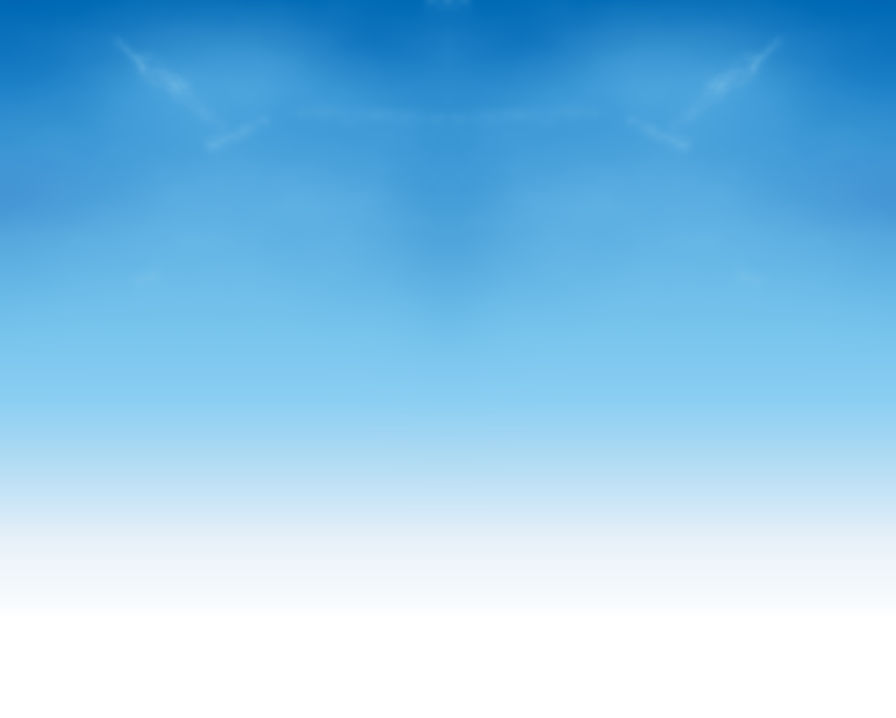
Give the GLSL for this background, as a WebGL 1 fragment shader.

```glsl
precision highp float;

uniform vec2 u_resolution;

const float SHEET_HEIGHT = 0.8; // height of the sky in canvas widths

vec2 gradientAt(vec2 cell) {
  vec2 k = vec2(dot(cell, vec2(127.1, 311.7)), dot(cell, vec2(269.5, 183.3)));
  return 2.0 * fract(sin(k) * 43758.55) - 1.0;
}

float gradientNoise(vec2 p) {
  vec2 i = floor(p);
  vec2 f = p - i;
  vec2 u = f * f * f * (f * (f * 6.0 - 15.0) + 10.0);
  vec2 e = vec2(0.0, 1.0);
  float low = mix(dot(gradientAt(i), f), dot(gradientAt(i + e.yx), f - e.yx), u.x);
  float high = mix(dot(gradientAt(i + e.xy), f - e.xy), dot(gradientAt(i + e.yy), f - e.yy), u.x);
  return mix(low, high, u.y);
}

float fbm(vec2 p) {
  float sum = 0.0;
  float amplitude = 0.5;
  for (int octave = 0; octave < 4; octave++) {
    sum += amplitude * gradientNoise(p);
    p = mat2(1.6, 1.2, -1.2, 1.6) * p + 3.7;
    amplitude *= 0.5;
  }
  return sum;
}

float glow(vec2 p, vec2 center, vec2 radius) {
  vec2 d = (p - center) / radius;
  return exp(-dot(d, d));
}

// Soft stroke from a to b
float wisp(vec2 p, vec2 a, vec2 b, float width) {
  vec2 ab = b - a;
  float along = clamp(dot(p - a, ab) / dot(ab, ab), 0.0, 1.0);
  float d = length(p - a - ab * along) / width;
  return exp(-d * d);
}

vec3 stop(vec3 color, vec3 next, float from, float to, float t) {
  return mix(color, next, clamp((t - from) / (to - from), 0.0, 1.0));
}

// Vertical fade, with t running from top to bottom
vec3 skyGradient(float t) {
  vec3 c = vec3(0.02, 0.43, 0.72);
  c = stop(c, vec3(0.12, 0.50, 0.77), 0.00, 0.05, t);
  c = stop(c, vec3(0.20, 0.57, 0.82), 0.05, 0.13, t);
  c = stop(c, vec3(0.30, 0.64, 0.86), 0.13, 0.26, t);
  c = stop(c, vec3(0.38, 0.70, 0.89), 0.26, 0.37, t);
  c = stop(c, vec3(0.47, 0.77, 0.93), 0.37, 0.47, t);
  c = stop(c, vec3(0.55, 0.81, 0.95), 0.47, 0.56, t);
  c = stop(c, vec3(0.67, 0.85, 0.95), 0.56, 0.63, t);
  c = stop(c, vec3(0.80, 0.90, 0.97), 0.63, 0.70, t);
  c = stop(c, vec3(0.91, 0.945, 0.975), 0.70, 0.755, t);
  c = stop(c, vec3(0.975, 0.985, 0.993), 0.755, 0.845, t);
  return stop(c, vec3(1.0), 0.845, 0.86, t);
}

// Broad light and dark patches of the upper sky
vec3 shade(vec3 color, vec2 p, float mottling) {
  float light = 0.07 * glow(p, vec2(0.30, 0.09), vec2(0.09, 0.06))
              + 0.07 * glow(p, vec2(0.20, 0.08), vec2(0.07, 0.05))
              + 0.04 * glow(p, vec2(0.20, 0.20), vec2(0.15, 0.06))
              + 0.03 * glow(p, vec2(0.28, 0.30), vec2(0.16, 0.06));
  float dark = 0.09 * glow(p, vec2(0.50, 0.07), vec2(0.10, 0.08))
             + 0.05 * glow(p, vec2(0.07, 0.05), vec2(0.07, 0.04))
             + 0.05 * glow(p, vec2(0.00, 0.25), vec2(0.06, 0.12));
  color += (light - dark + mottling) * vec3(1.0, 0.75, 0.45);
  float haze = glow(p, vec2(0.52, 0.215), vec2(0.12, 0.05));
  return mix(color, vec3(0.22, 0.53, 0.80), 0.55 * haze);
}

// Thin cloud streaks
float streaks(vec2 p) {
  return 0.45 * wisp(p, vec2(0.370, 0.046), vec2(0.340, 0.072), 0.006)
       + 0.60 * wisp(p, vec2(0.335, 0.074), vec2(0.303, 0.095), 0.013)
       + 0.30 * wisp(p, vec2(0.305, 0.095), vec2(0.255, 0.140), 0.010)
       + 0.50 * wisp(p, vec2(0.266, 0.164), vec2(0.207, 0.138), 0.008)
       + 0.25 * wisp(p, vec2(0.160, 0.125), vec2(0.010, 0.133), 0.010)
       + 0.40 * wisp(p, vec2(0.343, 0.314), vec2(0.330, 0.308), 0.008)
       + 0.45 * wisp(p, vec2(0.000, 0.000), vec2(0.015, 0.002), 0.008);
}

void main() {
  vec2 uv = gl_FragCoord.xy / u_resolution;
  float depth = 1.0 - uv.y;
  // Both halves mirror about the vertical center line
  vec2 p = vec2(abs(uv.x - 0.5), depth * SHEET_HEIGHT);

  float upper = 1.0 - smoothstep(0.25, 0.55, depth);
  float mottling = 0.06 * upper * fbm(p * vec2(9.0, 14.0));
  vec3 color = shade(skyGradient(depth), p, mottling);

  vec2 warp = 0.012 * vec2(fbm(p * 22.0), fbm(p * 22.0 + 17.0));
  float texture = clamp(0.65 + 1.3 * fbm(p * vec2(45.0, 60.0)), 0.0, 1.0);
  color = mix(color, vec3(0.55, 0.79, 0.92), 0.6 * texture * streaks(p + warp));

  gl_FragColor = vec4(clamp(color, 0.0, 1.0), 1.0);
}
```
